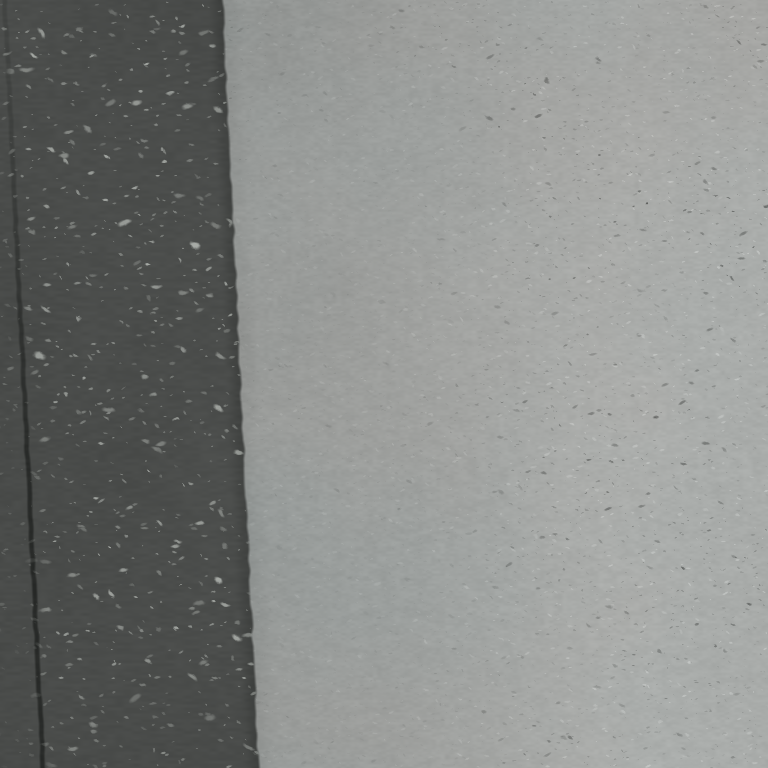
A WebGL 1 fragment shader for this texture:

```glsl
precision highp float;

uniform vec2 u_resolution;

float hash(vec2 p) {
  return fract(sin(dot(p, vec2(127.1, 311.7))) * 43758.5453);
}

float noise(vec2 p) {
  vec2 i = floor(p);
  vec2 f = fract(p);
  f = f * f * (3.0 - 2.0 * f);
  return mix(mix(hash(i), hash(i + vec2(1.0, 0.0)), f.x),
             mix(hash(i + vec2(0.0, 1.0)), hash(i + vec2(1.0, 1.0)), f.x), f.y);
}

float fbm(vec2 p) {
  float sum = 0.0;
  float amplitude = 0.5;
  for (int i = 0; i < 4; i++) {
    sum += amplitude * noise(p);
    p = p * 2.03 + 17.3;
    amplitude *= 0.5;
  }
  return sum;
}

// Scattered, slightly tilted chips: one candidate per grid cell
float flecks(vec2 uv, float cells, float density, float seed) {
  vec2 p = uv * cells + (fbm(uv * cells * 1.7 + seed) - 0.5) * 0.35;
  vec2 cell = floor(p);
  float cover = 0.0;
  for (int y = -1; y <= 1; y++) {
    for (int x = -1; x <= 1; x++) {
      vec2 id = cell + vec2(float(x), float(y));
      vec2 key = id + seed;
      vec2 d = p - id - vec2(hash(key + 3.1), hash(key + 7.7));
      float angle = (hash(key + 11.3) - 0.6) * 1.3;
      float c = cos(angle);
      float s = sin(angle);
      d = vec2(c * d.x + s * d.y, c * d.y - s * d.x);
      float size = hash(key + 19.9);
      vec2 radius = mix(vec2(0.09, 0.05), vec2(0.30, 0.13), size * size);
      float chip = 1.0 - smoothstep(0.45, 1.4, length(d / radius));
      float present = step(hash(key + 29.3), density);
      cover = max(cover, chip * present * mix(0.4, 1.0, hash(key + 37.1)));
    }
  }
  return cover;
}

vec3 darkFloor(vec2 uv, float seamX) {
  float tone = 0.295 + 0.03 * (fbm(uv * vec2(7.0, 5.0)) - 0.5);
  tone += 0.022 * (noise(uv * vec2(90.0, 260.0)) - 0.5);
  vec3 color = tone + vec3(-0.004, 0.004, -0.003);

  // Pale chips, sparser beyond the seam
  float strip = mix(0.55, 1.0, smoothstep(0.0, 0.02, uv.x - seamX));
  float patches = smoothstep(0.2, 0.6, fbm(uv * 12.0 + 4.0));
  float chips = flecks(uv, 38.0, 0.55, 13.0) * 0.36;
  chips = max(chips, flecks(uv, 64.0, 0.45, 51.0) * 0.24);
  color += chips * strip * mix(0.5, 1.0, patches) * vec3(0.98, 1.0, 0.97);

  // Seam fading toward the top
  float seam = 1.0 - smoothstep(0.001, 0.005, abs(uv.x - seamX));
  return color - seam * mix(0.13, 0.035, smoothstep(0.3, 0.95, uv.y));
}

vec3 lightFloor(vec2 uv, float fromEdge) {
  // Broad lighting, brighter to the right
  float tone = mix(0.605, 0.672, smoothstep(0.0, 0.55, fromEdge));
  tone -= 0.018 * smoothstep(0.65, 1.0, uv.y);
  tone += 0.025 * (fbm(uv * 5.0 + 9.0) - 0.5);
  tone -= 0.025 * (1.0 - smoothstep(0.0, 0.03, fromEdge));

  // Fine grain, drawn out sideways
  tone += 0.035 * (fbm(uv * vec2(70.0, 130.0)) - 0.5);
  tone += 0.026 * (noise(uv * vec2(170.0, 310.0)) - 0.5);
  float warmth = smoothstep(0.3, 0.7, fbm(uv * 4.0 + 31.0)) * 0.5 + uv.x * 0.5;
  vec3 color = tone + mix(vec3(-0.014, 0.006, 0.0), vec3(0.002, 0.004, -0.006), warmth);

  // Dark and pale specks gathered in patches
  float right = smoothstep(0.1, 0.55, fromEdge);
  float patches = smoothstep(0.3, 0.65, fbm(uv * 7.0 + 21.0));
  float amount = mix(0.35, 1.0, right) * mix(0.4, 1.0, patches);
  color -= flecks(uv, 62.0, 0.24, 83.0) * amount * 0.24;
  color -= flecks(uv, 105.0, 0.4, 117.0) * amount * 0.12;
  color += flecks(uv, 75.0, 0.35, 151.0) * mix(0.5, 1.0, right) * 0.085;
  return color;
}

void main() {
  vec2 uv = gl_FragCoord.xy / u_resolution;
  float wobble = (noise(vec2(uv.y * 70.0, 2.0)) - 0.5) * 0.003;
  float fromEdge = uv.x - (0.337 - 0.047 * uv.y) + wobble;
  float seamX = 0.056 - 0.05 * uv.y + wobble * 0.6;

  vec3 dark = darkFloor(uv, seamX);
  dark -= 0.04 * smoothstep(-0.022, 0.0, fromEdge);
  vec3 color = mix(dark, lightFloor(uv, fromEdge), smoothstep(-0.0025, 0.0025, fromEdge));
  gl_FragColor = vec4(clamp(color, 0.0, 1.0), 1.0);
}
```
